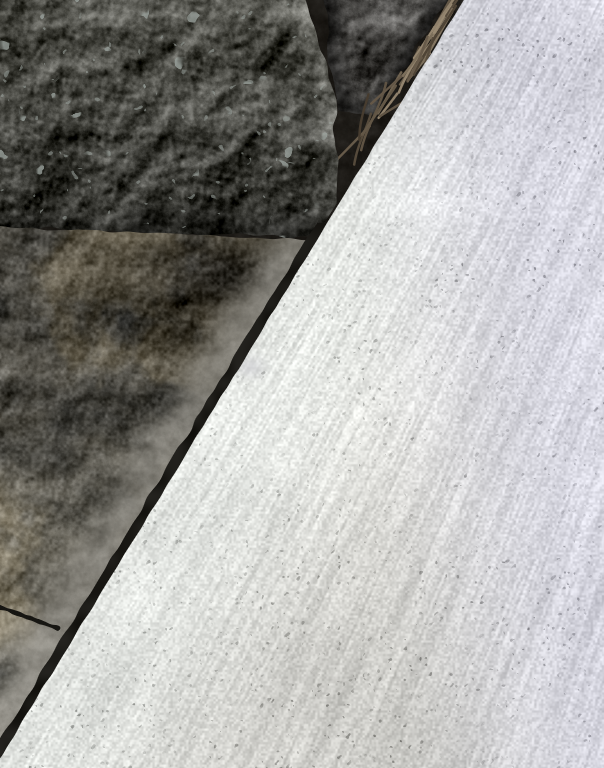
A Shadertoy shader for this texture:

```glsl
float hash(vec2 p) {
    vec3 q = fract(p.xyx * 0.1031);
    q += dot(q, q.yzx + 33.33);
    return fract((q.x + q.y) * q.z);
}

float noise(vec2 p) {
    vec2 i = floor(p), f = fract(p);
    f = f * f * (3.0 - 2.0 * f);
    return mix(mix(hash(i), hash(i + vec2(1, 0)), f.x),
               mix(hash(i + vec2(0, 1)), hash(i + vec2(1, 1)), f.x), f.y);
}

float fbm(vec2 p) {
    float sum = 0.0, amp = 0.5;
    for (int i = 0; i < 6; i++) {
        sum += amp * noise(p);
        p = mat2(1.6, 1.2, -1.2, 1.6) * p + 7.3;
        amp *= 0.54;
    }
    return sum;
}

float cover(float d) { return clamp(0.5 - d * iResolution.y, 0.0, 1.0); }

float segment(vec2 p, vec2 a, vec2 b) {
    vec2 ab = b - a;
    return length(p - a - ab * clamp(dot(p - a, ab) / dot(ab, ab), 0.0, 1.0));
}

float blob(vec2 p, vec2 center, vec2 size) {
    vec2 q = (p - center) / size;
    return exp(-dot(q, q));
}

// Scattered round flecks, one candidate per jittered cell
float flecks(vec2 p, float scale, float density) {
    vec2 cell = floor(p * scale);
    vec2 center = 0.3 + 0.4 * vec2(hash(cell + 5.0), hash(cell + 19.0));
    float radius = 0.12 + 0.2 * hash(cell + 41.0);
    float d = (length(fract(p * scale) - center) - radius) / scale;
    return cover(d) * step(hash(cell + 73.0), density);
}

// Side-lit relief of a rough stone surface
float relief(vec2 p, float scale) {
    return fbm(p * scale) - fbm((p + vec2(-0.004, 0.006)) * scale);
}

vec3 concrete(vec2 p, float side) {
    // Brushed lines converge far above the frame
    float lane = (p.x - 1.62) / (2.66 - p.y);
    float brush = noise(vec2(lane * 620.0, p.y * 9.0)) - 0.5;
    brush += 0.35 * (noise(vec2(lane * 210.0 + 9.0, p.y * 5.0)) - 0.5);
    vec3 col = mix(vec3(0.875, 0.885, 0.87), vec3(0.83, 0.828, 0.81), smoothstep(0.04, 0.3, side));
    col = mix(col, vec3(0.845, 0.845, 0.885), smoothstep(0.5, 0.82, p.x + 0.12 * p.y));
    col += 0.045 * blob(p, vec2(0.42, 0.5), vec2(0.16, 0.2));
    col += 0.05 * blob(p, vec2(0.56, 0.735), vec2(0.07, 0.02));
    col -= 0.04 * blob(p, vec2(0.5, 0.07), vec2(0.22, 0.16));
    col -= 0.04 * blob(p, vec2(0.62, 0.93), vec2(0.1, 0.12));
    col += 0.07 * (fbm(p * 9.0) - 0.48) + 0.1 * brush;
    col += 0.13 * (noise(p * 340.0) - 0.5);
    col -= 0.28 * flecks(p + 0.004 * noise(p * 200.0), 150.0, 0.13) * noise(p * 23.0);
    // Pale rubbed patch beside the joint
    return mix(col, vec3(0.8, 0.8, 0.82), 0.6 * blob(p, vec2(0.326, 0.522), vec2(0.018, 0.013)));
}

vec3 slab(vec2 p, float side) {
    float mottle = fbm(p * vec2(13.0, 17.0) + 3.0);
    vec3 col = mix(vec3(0.37, 0.36, 0.325), vec3(0.235, 0.23, 0.21), smoothstep(0.2, 0.6, p.y));
    col += vec3(0.34, 0.32, 0.28) * (mottle - 0.47);
    col += vec3(0.06, 0.045, 0.015) * smoothstep(0.5, 0.7, fbm(p * 9.0 + 31.0));
    col *= 1.0 - 0.5 * blob(p, vec2(0.285, 0.64), vec2(0.07, 0.045));
    col += 0.7 * relief(p, 24.0) + 0.13 * (noise(p * 260.0) - 0.5);
    // Worn pale bevel
    float wear = smoothstep(-0.085, -0.02, side + 0.05 * (mottle - 0.5));
    col = mix(col, vec3(0.53, 0.52, 0.49) + 0.22 * (fbm(p * 75.0) - 0.5), 0.85 * wear);
    // Cross joint with a lighter lower piece
    float below = 0.21 - 0.37 * p.x - p.y;
    col += 0.05 * smoothstep(0.0, 0.01, below);
    float crack = segment(p, vec2(-0.01, 0.213), vec2(0.075, 0.182)) + 0.003 * (noise(p * 120.0) - 0.5);
    return mix(col, vec3(0.09, 0.085, 0.07), cover(crack - 0.0022));
}

vec3 boulder(vec2 p, float inset) {
    vec3 col = mix(vec3(0.2, 0.2, 0.18), vec3(0.275, 0.275, 0.25), smoothstep(0.72, 0.98, p.y));
    col += 0.3 * (fbm(p * 14.0) - 0.48) + 0.9 * relief(p, 32.0);
    col += 0.13 * (noise(p * 240.0) - 0.5);
    float rim = 1.0 - smoothstep(0.0, 0.045, inset + 0.03 * (noise(p * 40.0) - 0.5));
    col += 0.17 * rim * smoothstep(0.74, 0.82, p.y);
    col *= 0.5 + 0.5 * smoothstep(0.69, 0.755, p.y + 0.03 * noise(p * 22.0));
    // Pale lichen spots
    vec2 warped = p + 0.009 * vec2(noise(p * 130.0), noise(p * 130.0 + 50.0));
    float lichen = flecks(warped, 44.0, 0.13) * smoothstep(0.4, 0.7, noise(p * 90.0));
    lichen = max(lichen, 0.7 * flecks(warped, 105.0, 0.07));
    return mix(col, vec3(0.6, 0.63, 0.61), 0.8 * lichen);
}

void mainImage(out vec4 fragColor, in vec2 fragCoord) {
    vec2 p = fragCoord / iResolution.y;
    float wobble = noise(p * 48.0) - 0.5;
    float edge = 0.612 * p.y - 0.008;
    float side = (p.x - edge) * 0.853;

    // Shadowed soil and the small rear rock
    vec3 col = vec3(0.1, 0.09, 0.075) + 0.13 * (fbm(p * 70.0) - 0.45);
    float rear = max(0.425 + 0.22 * max(0.94 - p.y, 0.0) - p.x, 0.845 - p.y + 0.35 * abs(p.x - 0.48));
    rear = max(rear, p.x - edge + 0.022) + 0.012 * wobble;
    vec3 rearStone = vec3(0.25, 0.245, 0.235) + 0.4 * (fbm(p * 23.0) - 0.48) + 1.1 * relief(p, 27.0);
    rearStone *= 0.45 + 0.55 * smoothstep(0.0, 0.035, -rear);
    col = mix(col, rearStone, cover(rear));

    // Dry needles gathered along the path
    for (int i = 0; i < 30; i++) {
        float k = float(i), y = mix(0.755, 1.0, hash(vec2(k, 2.0)));
        float spread = mix(0.045, 0.018, smoothstep(0.82, 0.92, y));
        vec2 mid = vec2(0.612 * y - 0.01 - spread * hash(vec2(k, 7.0)), y);
        float angle = 1.02 + 1.3 * (hash(vec2(k, 11.0)) - 0.5) * (1.0 - smoothstep(0.78, 1.0, y));
        vec2 arm = vec2(cos(angle), sin(angle)) * mix(0.02, 0.05, hash(vec2(k, 13.0)));
        float d = segment(p + 0.004 * sin(p.y * 50.0 + k), mid - arm, mid + arm);
        vec3 straw = mix(vec3(0.27, 0.23, 0.18), vec3(0.6, 0.54, 0.45), hash(vec2(k, 17.0)));
        col = mix(col, straw, cover(d - 0.0016));
    }

    // Large boulder
    float boulderRight = 0.437 - 0.28 * max(p.y - 0.87, 0.0) - 0.65 * max(0.735 - p.y, 0.0);
    float rock = max(p.x - boulderRight, 0.703 - 0.03 * p.x - p.y) + 0.008 * wobble;
    col = mix(col, boulder(p, -rock), cover(rock));

    // Paving slab, joint and concrete path
    float paving = max(p.y - 0.704 + 0.04 * p.x, side + 0.011) + 0.004 * wobble;
    col = mix(col, slab(p, side), cover(paving));
    float joint = max(abs(side + 0.006) - 0.006 - 0.004 * wobble, p.y - 0.71);
    col = mix(col, vec3(0.1, 0.095, 0.08) + 0.09 * wobble, cover(joint));
    col = mix(col, concrete(p, side), cover(0.002 * wobble - side));
    fragColor = vec4(clamp(col, 0.0, 1.0), 1.0);
}
```
